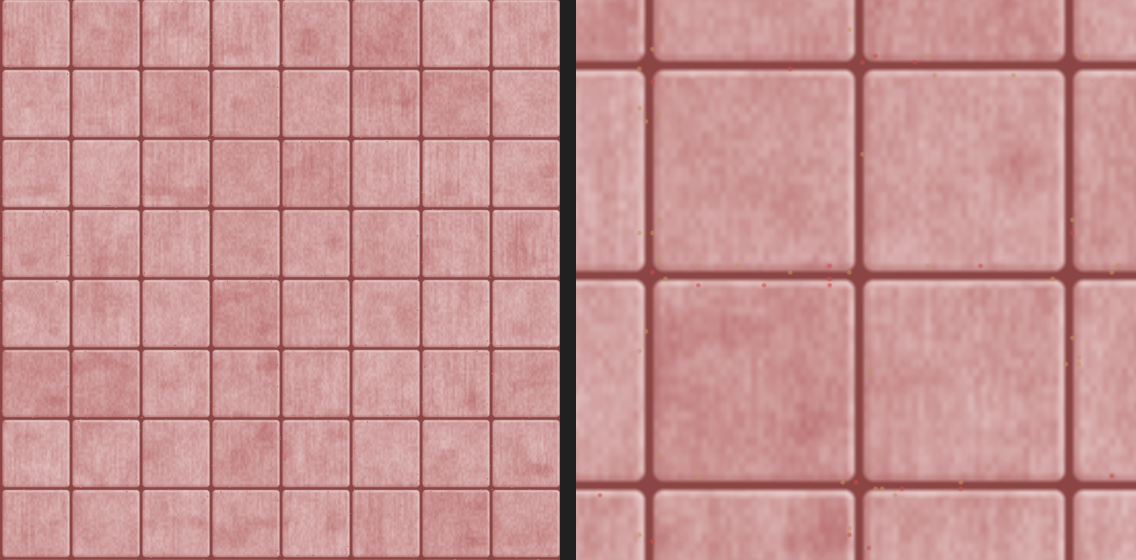
Left: the whole. Right: its middle third, enlarged.
Reproduce this texture procedurally as a Shadertoy shader.

```glsl
// Worn pink ceramic tiles in a square grid with dark red grout and bevelled rims.
#define TILES 8.0
#define GROUT_WIDTH 0.042
#define CORNER_RADIUS 0.05
#define GRID_SHIFT vec2(0.015, 0.021)
#define TILE_VARIATION 0.34
#define CLOUD_AMOUNT 0.50
#define GRAIN_AMOUNT 0.30
#define STREAK_AMOUNT 0.34
#define SPECK_CHANCE 0.035

const vec3 GROUT_COLOR = vec3(0.55, 0.27, 0.27);
const vec3 DARK_GLAZE = vec3(0.74, 0.46, 0.46);
const vec3 LIGHT_GLAZE = vec3(0.88, 0.74, 0.74);
const vec3 RIM_LIGHT = vec3(0.92, 0.82, 0.81);
const vec3 RIM_SHADE = vec3(0.70, 0.42, 0.42);
const vec3 OCHRE_SPECK = vec3(0.76, 0.58, 0.36);
const vec3 RED_SPECK = vec3(0.80, 0.30, 0.30);

float hash(vec2 p) {
    vec3 q = fract(p.xyx * 0.1031);
    q += dot(q, q.yzx + 33.33);
    return fract((q.x + q.y) * q.z);
}

float valueNoise(vec2 p) {
    vec2 cell = floor(p), f = fract(p);
    f = f * f * (3.0 - 2.0 * f);
    float low = mix(hash(cell), hash(cell + vec2(1, 0)), f.x);
    float high = mix(hash(cell + vec2(0, 1)), hash(cell + vec2(1, 1)), f.x);
    return mix(low, high, f.y);
}

float cloudNoise(vec2 p) {
    return 0.5 * valueNoise(p) + 0.3 * valueNoise(p * 2.1 + 17.0)
         + 0.2 * valueNoise(p * 4.3 + 41.0);
}

// Brightness of the glaze, 0 dark to 1 light; each tile has its own noise.
float glazeTone(vec2 local, vec2 id) {
    vec2 seed = id * 37.0 + 5.0;
    float tone = 0.55 + TILE_VARIATION * (sqrt(hash(id + 3.0)) - 0.67);
    tone += CLOUD_AMOUNT * (cloudNoise(local * 3.0 + seed) - 0.5);
    tone += GRAIN_AMOUNT * (valueNoise(local * vec2(34.0, 24.0) + seed) - 0.5);
    float streak = valueNoise(local * vec2(30.0, 2.5) + seed.yx + 311.0) - 0.5;
    tone += STREAK_AMOUNT * mix(0.25, 1.0, hash(id + 51.0)) * streak;
    float smudge = valueNoise(local * vec2(2.6, 4.0) + seed + 613.0);
    return tone - 0.22 * smoothstep(0.68, 0.95, smudge);
}

void mainImage(out vec4 fragColor, in vec2 fragCoord) {
    // Cells meet in the middle of the grout; wrapped ids keep the seam hidden.
    vec2 grid = fragCoord / iResolution.xy * TILES - GRID_SHIFT;
    vec2 id = mod(floor(grid), TILES);
    vec2 local = fract(grid);
    vec2 p = local - 0.5;
    float soft = max(TILES / iResolution.y, 0.014);

    // Rounded square and its outward normal
    vec2 q = abs(p) - 0.5 + 0.5 * GROUT_WIDTH + CORNER_RADIUS;
    float dist = length(max(q, 0.0)) + min(max(q.x, q.y), 0.0) - CORNER_RADIUS;
    vec2 normal = normalize(max(q, 0.0001)) * sign(p);

    // Glazed face
    vec3 color = mix(DARK_GLAZE, LIGHT_GLAZE, clamp(glazeTone(local, id), 0.0, 1.0));

    // Rim lit from the upper right, with uneven wear
    float rim = smoothstep(-0.048, -0.012, dist);
    float facing = dot(normal, vec2(0.75, 0.85));
    float wear = mix(0.45, 1.0, valueNoise(local * 14.0 + id * 19.0 + 101.0));
    color = mix(color, RIM_LIGHT, rim * wear * clamp(facing, 0.0, 1.0));
    color = mix(color, RIM_SHADE, 0.45 * rim * clamp(-facing, 0.0, 1.0));

    // Grout
    color = mix(color, GROUT_COLOR, smoothstep(-soft, soft, dist));

    // Small stains that gather along the joints
    vec2 speckGrid = local * 32.0;
    vec2 speckId = floor(speckGrid) + id * 32.0;
    float speck = step(1.0 - SPECK_CHANCE, hash(speckId + 7.0));
    speck *= 1.0 - smoothstep(0.2, 0.5, length(fract(speckGrid) - 0.5));
    speck *= smoothstep(-0.06, -0.02, dist);
    vec3 stain = mix(OCHRE_SPECK, RED_SPECK, step(0.6, hash(speckId + 29.0)));
    color = mix(color, stain, 0.6 * speck);

    fragColor = vec4(color, 1.0);
}
```
